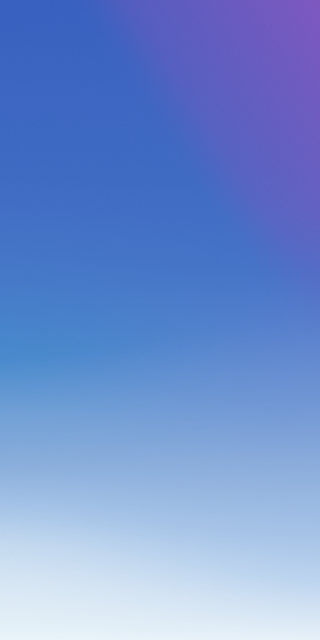
A WebGL 2 fragment shader for this background:

```glsl
#version 300 es
precision highp float;
// Soft sky gradient: deep blue with a violet corner, fading down to pale haze.
uniform vec2 u_resolution;
out vec4 fragColor;

// Colour stops, top to bottom: rgb and depth below the top edge.
const int STOPS = 10;
const vec4 LEFT_STOPS[STOPS] = vec4[STOPS](
  vec4(.220, .380, .750, .00), vec4(.250, .420, .765, .28),
  vec4(.270, .460, .780, .40), vec4(.285, .540, .800, .56),
  vec4(.450, .630, .840, .65), vec4(.545, .685, .860, .73),
  vec4(.645, .765, .905, .79), vec4(.765, .850, .935, .85),
  vec4(.840, .900, .955, .91), vec4(.910, .955, .975, 1.0));
const vec4 RIGHT_STOPS[STOPS] = vec4[STOPS](
  vec4(.230, .380, .750, .00), vec4(.250, .420, .765, .28),
  vec4(.270, .450, .780, .42), vec4(.340, .495, .800, .50),
  vec4(.460, .605, .835, .65), vec4(.550, .680, .860, .73),
  vec4(.665, .775, .910, .85), vec4(.745, .835, .935, .91),
  vec4(.820, .885, .950, .95), vec4(.905, .945, .975, 1.0));

const vec3 VIOLET = vec3(.50, .345, .75);
const float VIOLET_START = .22;   // where its edge meets the top
const float VIOLET_SLOPE = 1.3;   // sideways drift of the edge with depth
const float VIOLET_SOFTNESS = .2;
const vec2 VIOLET_FADE = vec2(.30, .58);
const vec2 GRAIN_CELLS = vec2(256., 512.);
const float GRAIN = .004;

float hash(vec2 p) {
  vec3 q = fract(p.xyx * .1031);
  q += dot(q, q.yzx + 33.33);
  return fract((q.x + q.y) * q.z);
}

// Each stop slants and shifts hue from the left side to the right.
vec4 slantedStop(int i, float x) {
  return mix(LEFT_STOPS[i], RIGHT_STOPS[i], x);
}

vec3 skyRamp(float x, float depth) {
  float across = mix(x, smoothstep(0., 1., x), .6);
  vec4 above = slantedStop(0, across);
  vec3 color = above.rgb;
  for (int i = 1; i < STOPS; i++) {
    vec4 below = slantedStop(i, across);
    float blend = clamp((depth - above.w) / (below.w - above.w), 0., 1.);
    color = mix(color, below.rgb, blend);
    above = below;
  }
  return color;
}

// Diagonal glow that strengthens toward the upper right corner.
float violetAmount(float x, float depth) {
  float inside = x - VIOLET_START - VIOLET_SLOPE * depth;
  float edge = smoothstep(-.02, VIOLET_SOFTNESS, inside);
  float fade = 1. - smoothstep(VIOLET_FADE.x, VIOLET_FADE.y, depth);
  return clamp(edge * (.2 + inside) * fade, 0., 1.);
}

void main() {
  vec2 uv = gl_FragCoord.xy / u_resolution;
  float depth = 1. - uv.y;
  vec3 color = skyRamp(uv.x, depth);
  color = mix(color, VIOLET, violetAmount(uv.x, depth));
  // Faint grain hides banding.
  color += GRAIN * (hash(floor(uv * GRAIN_CELLS)) - .5);
  fragColor = vec4(color, 1.);
}
```
